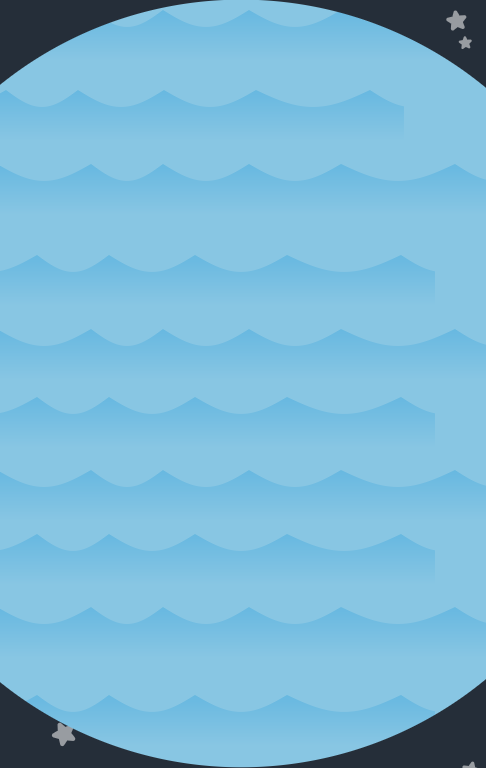
Give the GLSL for this background, as a Shadertoy shader.

```glsl
#define NIGHT vec3(0.147, 0.180, 0.222)
#define STAR_GREY vec3(0.595, 0.610, 0.630)
#define WATER vec3(0.533, 0.776, 0.890)
#define CREST_BLUE vec3(0.405, 0.722, 0.880)
#define DISC_CENTER vec2(0.314, 0.5007)
#define DISC_RADIUS 0.4998
#define WAVE_DEPTH 0.0221
#define FADE_LENGTH 0.066
#define ROW_END 0.6367
#define ODD_SHIFT 0.0703
#define STAR_VALLEY 0.56
#define STAR_ROUNDING 0.18

const float PI = 3.14159265;

// Crest positions along a row, and crest heights of all rows
const float crestX[7] = float[](-0.004, 0.1185, 0.2122, 0.3242, 0.444, 0.5924, 0.7);
const float rowY[10] = float[](0.987, 0.8828, 0.7865, 0.668, 0.5716,
                               0.4831, 0.388, 0.3047, 0.2096, 0.0951);

// Stars: centre, radius, turn
const vec4 stars[4] = vec4[](
    vec4(0.5947, 0.9727, 0.0137, 0.15),
    vec4(0.6060, 0.9440, 0.0088, 0.10),
    vec4(0.0835, 0.0443, 0.0160, 0.45),
    vec4(0.6133, -0.0040, 0.0125, -0.20));

float coverage(float dist) {
    return clamp(0.5 - dist * iResolution.y, 0.0, 1.0);
}

// Signed distance to a rounded five-pointed star
float starDistance(vec2 p, float radius, float turn) {
    float sector = PI / 5.0;
    float angle = atan(p.y, p.x) - 0.5 * PI - turn;
    angle = abs(mod(angle + sector, 2.0 * sector) - sector);
    vec2 q = length(p) * vec2(cos(angle), sin(angle));

    float rounding = radius * STAR_ROUNDING;
    vec2 tip = vec2(radius - rounding, 0.0);
    vec2 valley = (radius * STAR_VALLEY - rounding) * vec2(cos(sector), sin(sector));
    vec2 edge = valley - tip;
    vec2 fromTip = q - tip;
    float along = clamp(dot(fromTip, edge) / dot(edge, edge), 0.0, 1.0);
    float side = sign(fromTip.y * edge.x - fromTip.x * edge.y);
    return -side * length(fromTip - edge * along) - rounding;
}

// Drop below the crest line: sharp crests, round troughs
float waveDrop(float x) {
    float drop = 0.0;
    for (int i = 0; i < 6; i++) {
        float t = (x - crestX[i]) / (crestX[i + 1] - crestX[i]);
        if (t >= 0.0 && t < 1.0) drop = WAVE_DEPTH * sin(PI * t);
    }
    return drop;
}

vec3 waterColor(vec2 p) {
    vec3 color = WATER;
    for (int i = 0; i < 10; i++) {
        float shift = i == 1 ? 0.1107 : float(i % 2) * ODD_SHIFT;
        float x = p.x + shift;
        float below = rowY[i] - p.y;
        float inside = coverage(waveDrop(x) - below) * coverage(x - ROW_END);
        float fade = clamp(1.0 - below / FADE_LENGTH, 0.0, 1.0);
        color = mix(color, CREST_BLUE, inside * fade);
    }
    return color;
}

void mainImage(out vec4 fragColor, in vec2 fragCoord) {
    vec2 p = fragCoord / iResolution.y;

    // Night sky with stars
    vec3 color = NIGHT;
    for (int i = 0; i < 4; i++) {
        vec4 star = stars[i];
        color = mix(color, STAR_GREY, coverage(starDistance(p - star.xy, star.z, star.w)));
    }

    // Water disc in front
    float disc = length(p - DISC_CENTER) - DISC_RADIUS;
    color = mix(color, waterColor(p), coverage(disc));

    fragColor = vec4(color, 1.0);
}
```
